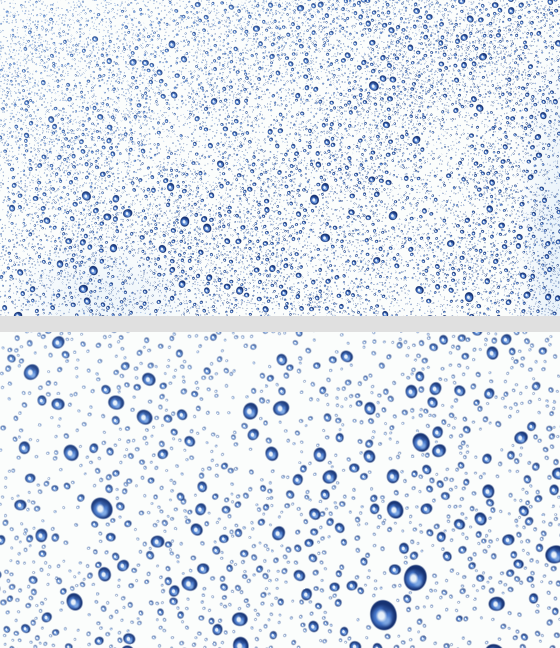
Top, the full canvas; bottom, a detail of the centre.
A Shadertoy shader for this texture:

```glsl
// Blue water droplets of many sizes scattered over a bright white pane.

float hash(vec2 p) {
    return fract(sin(dot(p, vec2(127.1, 311.7))) * 43758.5453);
}

float noise(vec2 p) {
    vec2 i = floor(p), f = fract(p);
    f = f * f * (3.0 - 2.0 * f);
    return mix(mix(hash(i), hash(i + vec2(1, 0)), f.x),
               mix(hash(i + vec2(0, 1)), hash(i + vec2(1, 1)), f.x), f.y);
}

// How wet the pane is: dry at the upper left, wet at the bottom and right.
float wetness(vec2 p) {
    return clamp(0.5 * p.x + 0.85 * (1.0 - p.y), 0.0, 1.0);
}

// Droplet of one size layer in the cell around p: centre, radius (0 if none).
vec3 dropAt(int layer, vec2 p) {
    float size = 0.0138 * pow(0.73, float(layer));
    float cell = 6.0 * size;
    float angle = 0.5 + 1.3 * float(layer);
    mat2 turn = mat2(cos(angle), sin(angle), -sin(angle), cos(angle));
    vec2 id = floor(turn * p / cell);
    vec2 seed = id + 17.3 * float(layer + 1);
    vec2 jitter = vec2(hash(seed), hash(seed + 5.7)) - 0.5;
    vec2 centre = ((id + 0.5 + 0.6 * jitter) * cell) * turn;

    float wet = wetness(centre);
    float start = 0.3 - 0.09 * float(layer);
    float density = mix(0.15, 1.0, smoothstep(start, start + 0.45, wet));
    density *= 0.55 + 0.8 * noise(centre * 7.0);
    density *= smoothstep(start - 0.15, start + 0.1, wet);
    float chance = min(0.16 + 0.09 * float(layer), 0.46) * density;
    float radius = size * mix(0.8, 1.12, hash(seed + 9.1));
    return vec3(centre, hash(seed + 2.9) < chance ? radius : 0.0);
}

// True when a larger droplet already occupies the place.
bool absorbed(int layer, vec3 drop) {
    for (int j = 0; j < layer; j++) {
        vec3 big = dropAt(j, drop.xy);
        if (big.z > 0.0 && distance(big.xy, drop.xy) < 1.15 * (big.z + drop.z)) return true;
    }
    return false;
}

// Lens shading: navy rim, blue body, glowing lower side and a white glint.
vec3 dropColor(vec2 q, float depth) {
    vec3 navy = mix(vec3(0.26, 0.42, 0.68), vec3(0.06, 0.17, 0.43), depth);
    vec3 blue = mix(vec3(0.46, 0.64, 0.89), vec3(0.26, 0.46, 0.80), depth);
    float rim = smoothstep(0.45, 0.95, length(q - vec2(-0.08, -0.1)));
    vec3 color = mix(blue, navy, rim);
    color = mix(color, vec3(0.62, 0.77, 0.95), 0.6 * smoothstep(0.5, 0.1, length(q - vec2(0.2, -0.42))));
    color = mix(color, navy, 0.5 * smoothstep(0.5, 0.1, length(q - vec2(0.2, 0.45))));
    float glint = smoothstep(0.46, 0.16, length((q - vec2(-0.15, -0.05)) * vec2(1.0, 0.85)));
    return mix(color, vec3(0.97, 0.99, 1.0), 0.9 * glint);
}

void mainImage(out vec4 fragColor, in vec2 fragCoord) {
    vec2 p = fragCoord / iResolution.y;
    float aspect = iResolution.x / iResolution.y;
    float soft = max(0.0012, 0.7 / iResolution.y);

    // Pane with faint blue haze at the right edge and the lower left
    vec3 color = vec3(0.985, 0.992, 0.988);
    float haze = smoothstep(aspect - 0.16, aspect, p.x) * smoothstep(1.0, 0.2, p.y);
    haze += 0.7 * smoothstep(0.3, 0.0, length((p - vec2(0.33, 0.05)) * vec2(0.8, 1.2)));
    color = mix(color, vec3(0.84, 0.91, 0.98), 0.5 * min(haze, 1.0));

    // Droplets, from the largest layer to the finest mist
    for (int i = 0; i < 8; i++) {
        vec3 drop = dropAt(i, p);
        if (drop.z <= 0.0 || absorbed(i, drop)) continue;
        vec2 offset = p - drop.xy;
        float tilt = 6.28 * hash(drop.xy * 31.0);
        float stretch = 1.0 + 0.07 * cos(2.0 * atan(offset.y, offset.x + 1e-6) + tilt);
        float edge = length(offset) - drop.z * stretch;
        float cover = smoothstep(soft, -soft, edge);
        float depth = clamp(0.3 + 0.75 * wetness(drop.xy) - 0.07 * float(i), 0.0, 1.0);
        float opacity = mix(0.97, 0.6, smoothstep(3.0, 7.0, float(i)));
        color = mix(color, dropColor(offset / drop.z, depth), cover * opacity);
    }
    fragColor = vec4(color, 1.0);
}
```
